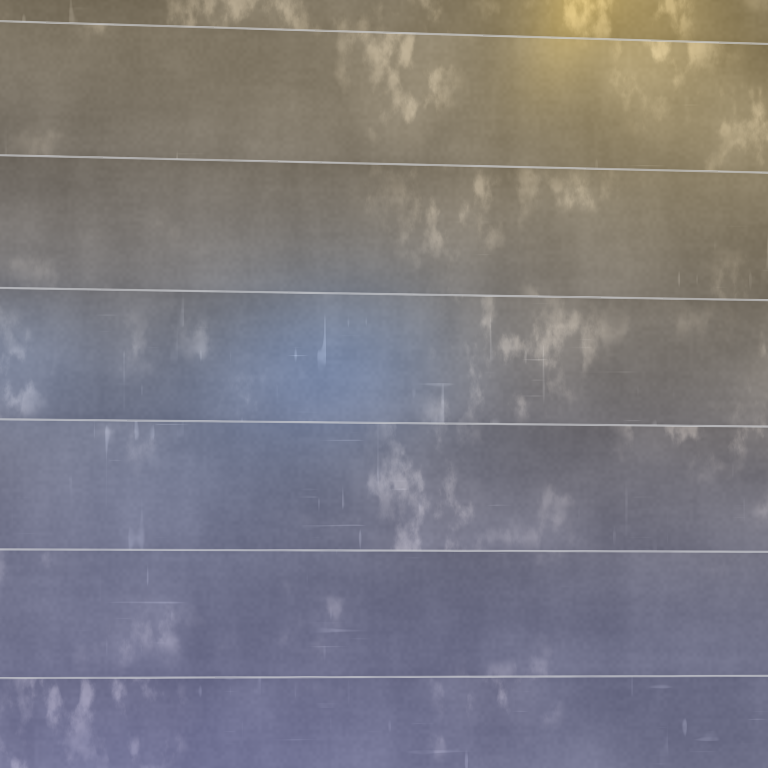
Write a WebGL 1 fragment shader that draws this texture.

```glsl
precision highp float;
// Six thin pale seams split a worn concrete wall into long, slightly tilted planks.
// Each plank offsets layered noise for its own clouds, scuffs and scratches,
// under a warm lamp at the top right and a cool reflection in the middle.
uniform vec2 u_resolution;

const vec3 COOL_BASE = vec3(0.435, 0.442, 0.535);
const vec3 NEUTRAL_BASE = vec3(0.468, 0.454, 0.452);
const vec3 WARM_BASE = vec3(0.495, 0.457, 0.385);
const vec3 LAMP_LIGHT = vec3(0.20, 0.155, 0.01);
const vec3 SKY_LIGHT = vec3(0.005, 0.075, 0.185);
const vec3 SCUFF_TINT = vec3(0.15, 0.14, 0.125);
const vec3 SEAM_COLOR = vec3(0.72, 0.72, 0.73);

float hash(vec2 p) {
  vec3 q = fract(p.xyx * vec3(0.1031, 0.1030, 0.0973));
  q += dot(q, q.yzx + 33.33);
  return fract((q.x + q.y) * q.z);
}

float noise(vec2 p) {
  vec2 i = floor(p), f = fract(p);
  f = f * f * (3.0 - 2.0 * f);
  float low = mix(hash(i), hash(i + vec2(1.0, 0.0)), f.x);
  float high = mix(hash(i + vec2(0.0, 1.0)), hash(i + 1.0), f.x);
  return mix(low, high, f.y);
}

float fbm(vec2 p) {
  float sum = 0.0, amp = 0.5;
  for (int i = 0; i < 5; i++) {
    sum += amp * noise(p);
    p = mat2(1.6, 1.2, -1.2, 1.6) * p + 17.3;
    amp *= 0.5;
  }
  return sum;
}

// Soft elliptical pool of light
float glow(vec2 p, vec2 center, vec2 radius) {
  vec2 d = (p - center) / radius;
  return exp(-dot(d, d));
}

// Height of seam k: spacing widens upward, and upper seams fall to the right
float seamHeight(float k, float x) {
  float left = 0.117 + k * (0.1668 + 0.00086 * k);
  float right = 0.120 + k * (0.1608 + 0.00075 * k);
  return mix(left, right, x);
}

vec3 wallLight(vec2 p) {
  vec3 c = mix(COOL_BASE, NEUTRAL_BASE, smoothstep(0.15, 0.62, p.y + 0.12 * (p.x - 0.5)));
  c = mix(c, WARM_BASE, smoothstep(0.45, 0.95, p.y + 0.22 * (p.x - 0.5)));
  c += LAMP_LIGHT * 0.65 * glow(p, vec2(0.80, 1.03), vec2(0.16, 0.15));
  c += LAMP_LIGHT * 0.30 * glow(p, vec2(0.95, 0.90), vec2(0.30, 0.22));
  // Slanted beam under the lamp
  float beam = p.x - 0.75 - 0.35 * (p.y - 1.0);
  c += LAMP_LIGHT * 0.45 * exp(-beam * beam / 0.0025) * smoothstep(0.80, 1.02, p.y);
  c += SKY_LIGHT * 0.75 * glow(p, vec2(0.44, 0.54), vec2(0.16, 0.11));
  c += SKY_LIGHT * 0.40 * glow(p, vec2(0.27, 0.46), vec2(0.28, 0.17));
  c += SKY_LIGHT * 0.45 * glow(p, vec2(0.0, 0.54), vec2(0.13, 0.09));
  c += vec3(0.015, 0.015, 0.055) * glow(p, vec2(0.2, 0.0), vec2(0.5, 0.16));
  return c;
}

// Brightness change from clouds, streaks and grain
float stain(vec2 p) {
  float clouds = fbm(p * vec2(4.0, 6.0)) - 0.48;
  float streaks = fbm(p * vec2(26.0, 5.0)) - 0.48;
  float brushing = noise(p * vec2(12.0, 150.0)) - 0.5;
  float grain = noise(p * 210.0) - 0.5;
  return 0.17 * clouds + 0.06 * streaks + 0.012 * brushing + 0.025 * grain;
}

// Pale rubbed patches, broken up by finer texture
float scuff(vec2 p) {
  float patches = smoothstep(0.46, 0.72, fbm(p * vec2(5.5, 7.0) + 41.0));
  float flakes = smoothstep(0.44, 0.76, fbm(p * vec2(48.0, 27.0) + 9.0));
  return patches * (0.25 + 1.1 * flakes);
}

// Sparse hairlines; long cells set the direction of the marks
float scratch(vec2 p, vec2 cells) {
  float mark = smoothstep(0.86, 0.98, noise(p * cells));
  return mark * smoothstep(0.50, 0.66, fbm(p * 7.0 + 73.0));
}

void main() {
  vec2 p = gl_FragCoord.xy / u_resolution;
  float px = 1.0 / min(u_resolution.x, u_resolution.y);

  // Find the plank and the nearest seam
  float plank = 0.0, seamDist = 1.0;
  for (int k = 0; k < 6; k++) {
    float d = p.y - seamHeight(float(k), p.x);
    plank += step(0.0, d);
    seamDist = min(seamDist, abs(d));
  }
  vec2 q = p + vec2(3.7, 1.9) * (plank + 1.0);

  // Lit plank with its own tone and a faint butt joint
  vec3 color = wallLight(p);
  float joint = smoothstep(-0.003, 0.003, p.x - 0.455) - 0.5;
  color += 0.022 * (hash(vec2(plank, 5.0)) - 0.5);
  color += 0.014 * joint * (hash(vec2(plank, 11.0)) - 0.5);

  // Wear
  color += stain(q) + SCUFF_TINT * scuff(q);
  color += 0.09 * scratch(q, vec2(130.0, 22.0)) + 0.08 * scratch(q, vec2(16.0, 190.0));

  // Seam with a slight shade beside it
  color -= 0.025 * exp(-seamDist / 0.005);
  float seam = 1.0 - smoothstep(0.0013 - 0.5 * px, 0.0013 + 0.7 * px, seamDist);
  float fade = 0.78 + 0.22 * noise(vec2(p.x * 30.0, plank));
  color = mix(color, SEAM_COLOR + 0.25 * (color - NEUTRAL_BASE), seam * fade);
  gl_FragColor = vec4(clamp(color, 0.0, 1.0), 1.0);
}
```
